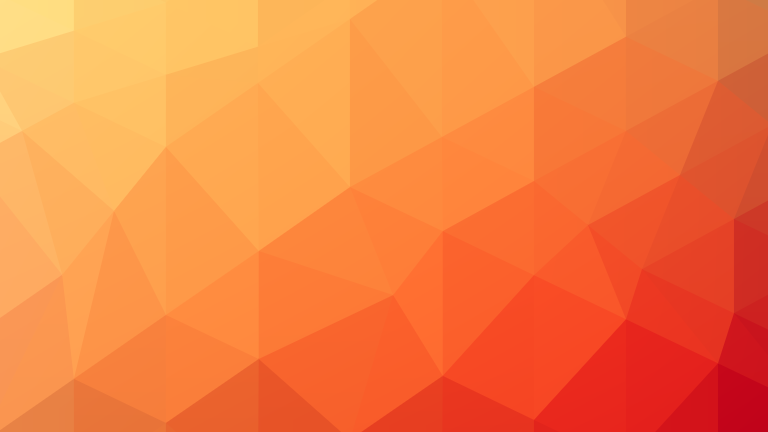
A Shadertoy shader for this background:

```glsl
// Low-poly wallpaper: flat triangles running from pale yellow to deep red.
// A slanted lattice is bent near its borders, each cell is split in two,
// and every facet takes its tint from a smooth colour field at its centre.

const float ASPECT = 16.0 / 9.0;
const vec2 ORIGIN = vec2(0.810, 0.567);
const mat2 LATTICE = mat2(0.213, 0.148, 0.213, -0.102);

// Lattice corner, with the regular grid bent towards the sides
vec2 corner(vec2 k) {
    float upper = clamp(-k.y, 0.0, 1.0);
    float lower = clamp(k.y - 1.0, 0.0, 1.0);
    vec2 bend = vec2(0.0);
    bend.x -= 0.088 * clamp(k.x, 0.0, 1.0) * clamp(k.y - 1.0, 0.0, 2.0);
    bend.x += 0.093 * clamp(-1.0 - k.x, 0.0, 2.0) * upper;
    bend.y += 0.139 * upper;
    bend.y -= 0.083 * clamp(k.x + 1.0, -3.0, 2.0) * clamp(-1.0 - k.y, 0.0, 1.0);
    bend.y -= 0.032 * max(k.x, 0.0) * (1.0 - upper);
    bend.y -= 0.085 * clamp(-k.x, 0.0, 1.0) * lower;
    // Local bulge left of the red area
    vec2 d = k - vec2(-1.0, 1.0);
    bend.x += 0.1 * exp(-4.0 * dot(d, d));
    return ORIGIN + LATTICE * k + bend;
}

// Smooth colour field: light at upper left, red at lower right
vec3 tint(vec2 p, float shade) {
    vec2 q = clamp(vec2(p.x / ASPECT, 1.0 - p.y), 0.0, 1.0);
    float bulge = q.x * (1.0 - q.x) * q.y * (1.0 - q.y);
    float green = 0.88 - 0.40 * q.x - 0.34 * q.y - 0.14 * q.x * q.y + 0.9 * bulge;
    green += shade;
    float red = 1.0 - 0.19 * pow(q.x, 7.0) - 0.09 * pow(q.y, 8.0) + 0.4 * shade;
    float blue = 0.1 + 0.48 * green * green + 0.07 * exp(-8.0 * q.x);
    blue += 0.06 * pow(q.x, 4.0) * (1.0 - q.y);
    return vec3(red, green, blue);
}

// Signed distance to an edge, positive on its right side
float edgeSide(vec2 p, vec2 a, vec2 b) {
    vec2 e = b - a, w = p - a;
    return (e.y * w.x - e.x * w.y) / max(length(e), 1e-4);
}

// Facet colour in rgb, weighted by smooth coverage in w
vec4 facet(vec2 p, vec2 a, vec2 b, vec2 c, float shade) {
    float inside = min(edgeSide(p, a, b), min(edgeSide(p, b, c), edgeSide(p, c, a)));
    float cover = clamp(0.5 + inside * iResolution.y, 0.0, 1.0);
    vec2 centre = (a + b + c) / 3.0;
    return vec4(tint(mix(centre, p, 0.15), shade), 1.0) * cover;
}

void mainImage(out vec4 fragColor, in vec2 fragCoord) {
    vec2 p = fragCoord / iResolution.xy * vec2(ASPECT, 1.0);
    vec2 home = floor(inverse(LATTICE) * (p - ORIGIN));
    vec4 sum = vec4(tint(p, 0.0), 1.0) * 1e-4;

    // Gather the two facets of each nearby cell
    for (int j = -2; j <= 2; j++) {
        for (int i = -2; i <= 2; i++) {
            vec2 k = home + vec2(i, j);
            vec2 left = corner(k);
            vec2 top = corner(k + vec2(1.0, 0.0));
            vec2 bottom = corner(k + vec2(0.0, 1.0));
            vec2 right = corner(k + 1.0);
            float phase = dot(k, vec2(2.3, 4.1));
            sum += facet(p, left, top, bottom, 0.018 * sin(phase));
            sum += facet(p, top, right, bottom, 0.018 * sin(phase + 2.0));
        }
    }
    fragColor = vec4(clamp(sum.rgb / sum.w, 0.0, 1.0), 1.0);
}
```
